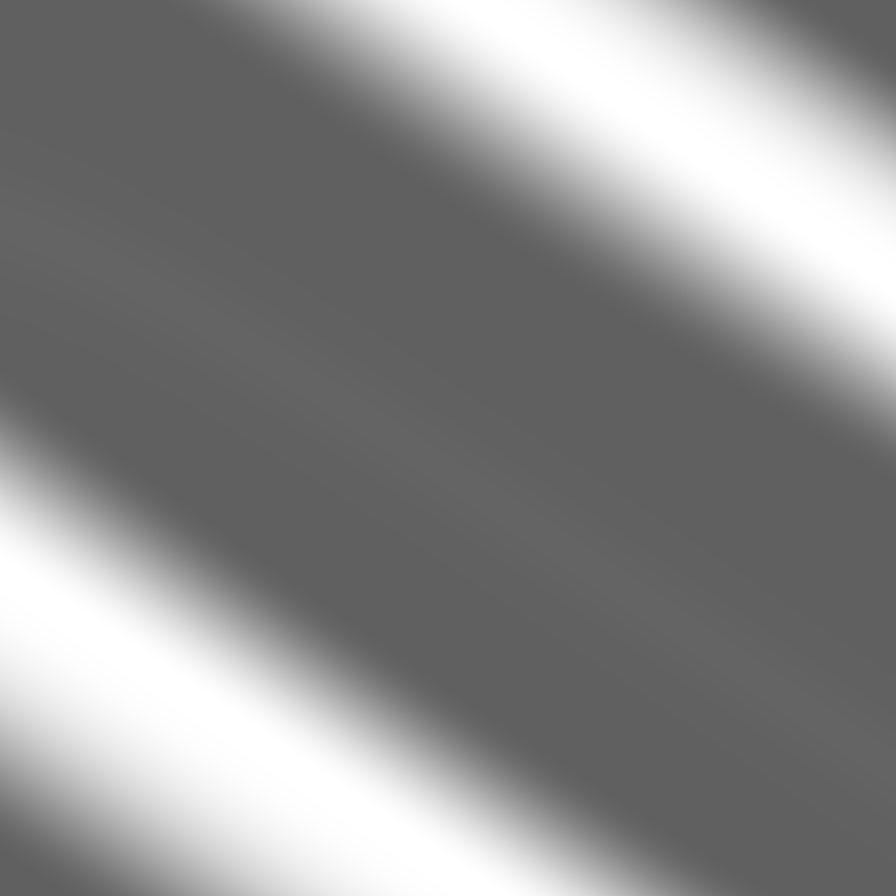
This background is drawn by a Shadertoy shader. Its source:

```glsl
// Two soft diagonal bands of white light on dark grey, with a faint sheen between them.
#define BASE_GREY 0.378
#define SLOPE 0.67
#define FIRST_RIDGE -0.345
#define RIDGE_SPACING 0.97
#define INNER_REACH 0.215
#define OUTER_REACH vec2(0.26, 0.325)
#define OUTER_CURVE 1.55
#define EDGE_BOW 0.022
#define SHEEN_GAIN 0.014
#define SHEEN_WIDTH 0.055

const float PI = 3.14159;

// Brightness on one flank of a ridge: 1 at the crest, 0 beyond its reach.
float flank(float distanceFromCrest, float reach, float curve) {
    float t = clamp(distanceFromCrest / reach, 0.0, 1.0);
    return 1.0 - smoothstep(0.0, 1.0, pow(t, curve));
}

// A ridge with a steep inner flank and a fuller outer flank.
float band(float offset, float innerReach, float outerReach) {
    return offset > 0.0 ? flank(offset, innerReach, 1.0)
                        : flank(-offset, outerReach, OUTER_CURVE);
}

void mainImage(out vec4 fragColor, in vec2 fragCoord) {
    vec2 uv = fragCoord / iResolution.xy;

    // Position across the diagonal, growing toward the lower left.
    float across = 1.0 - uv.y - SLOPE * uv.x;
    float bow = EDGE_BOW * sin(PI * uv.x);

    // Both bands turn their inner flank toward the centre.
    float light = 0.0;
    for (int i = 0; i < 2; i++) {
        float side = 1.0 - 2.0 * float(i);
        float ridge = FIRST_RIDGE + RIDGE_SPACING * float(i);
        float offset = (across - ridge) * side;
        light = max(light, band(offset, INNER_REACH + side * bow, OUTER_REACH[i]));
    }

    // Faint sheen that bends slightly near the left side.
    float sheenCentre = 0.19 + 0.057 * exp(-6.0 * uv.x);
    float sheenOffset = (across - sheenCentre) / SHEEN_WIDTH;
    float sheen = SHEEN_GAIN * exp(-sheenOffset * sheenOffset);

    float grey = mix(BASE_GREY + sheen, 1.0, light);
    fragColor = vec4(vec3(grey), 1.0);
}
```
